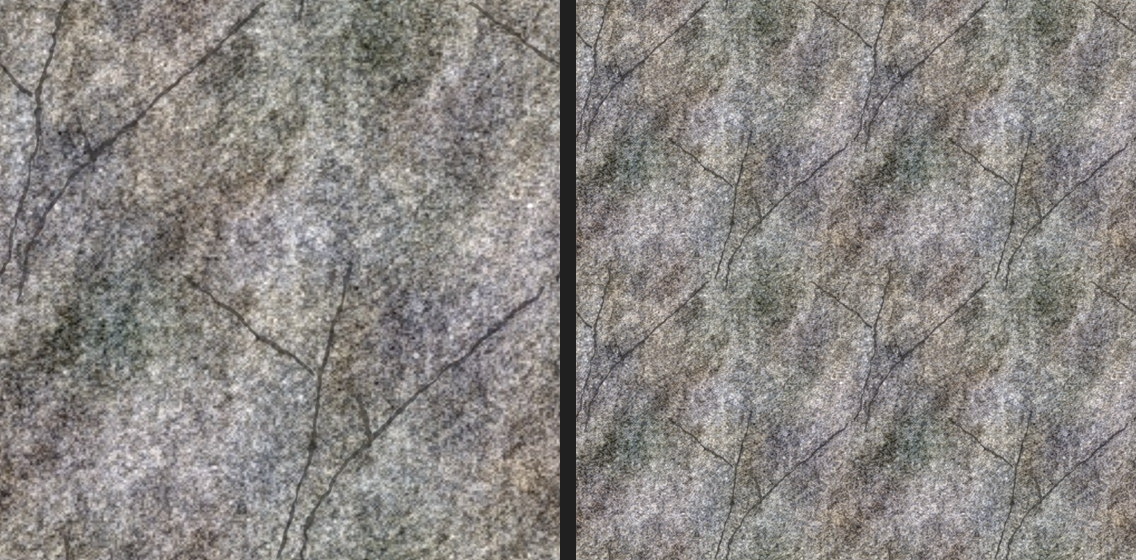
Left, the tile; right, the same tile 2 across and 2 down.
A WebGL 2 fragment shader for this texture:

```glsl
#version 300 es
precision highp float;
// Weathered grey rock face: leaning streaks, gritty grain, stains and cracks.
// Layers of wrapped, sheared value noise give the tone; cracks are distances
// to wandering segments, repeated on a lattice offset by half a tile.
uniform vec2 u_resolution;
out vec4 fragColor;

// Crack segments, each from xy to zw: a long diagonal, a spur, two more cracks.
const int CRACK_COUNT = 11;
const vec4 CRACKS[CRACK_COUNT] = vec4[](
  vec4(.469, .987, .26, .805), vec4(.26, .805, .163, .72),
  vec4(.163, .72, .098, .642), vec4(.098, .642, .046, .551),
  vec4(.046, .551, .033, .466), vec4(.137, .792, .163, .72),
  vec4(.345, .495, .449, .414), vec4(.449, .414, .56, .329),
  vec4(.625, .531, .573, .336), vec4(.573, .336, .566, .232),
  vec4(.566, .232, .50, .004));

float hash(vec2 cell, float seed) {
  return fract(sin(dot(cell, vec2(127.1, 311.7)) + seed * 17.3) * 43758.5);
}

// Hash of a cell, wrapped over one tile of a grid sheared by "lean" cells.
float wrappedHash(vec2 cell, vec2 freq, float lean, float seed) {
  cell.x += floor((cell.y + .5) / freq.y) * lean;
  return hash(mod(cell + .5, freq) - .5, seed);
}

// Tiling value noise centred on zero; whole freq and lean keep it seamless.
float noise(vec2 uv, vec2 freq, float lean, float seed) {
  vec2 q = uv * freq - vec2(lean * uv.y, 0.);
  vec2 cell = floor(q), f = q - cell;
  f = f * f * (3. - 2. * f);
  vec2 e = vec2(1, 0);
  float low = mix(wrappedHash(cell, freq, lean, seed),
                  wrappedHash(cell + e.xy, freq, lean, seed), f.x);
  float high = mix(wrappedHash(cell + e.yx, freq, lean, seed),
                   wrappedHash(cell + e.xx, freq, lean, seed), f.x);
  return mix(low, high, f.y) - .5;
}

vec2 wrapNear(vec2 d) { return d - floor(d + .5); }

float segmentDistance(vec2 p, vec2 halfSpan) {
  float t = clamp(dot(p, halfSpan) / dot(halfSpan, halfSpan), -1., 1.);
  return length(p - t * halfSpan);
}

// Distance to the nearest crack over both lattice copies.
float crackDistance(vec2 uv) {
  float d = 1.;
  for (int i = 0; i < CRACK_COUNT; i++) {
    vec4 s = CRACKS[i];
    vec2 offset = uv - .5 * (s.xy + s.zw), halfSpan = .5 * (s.zw - s.xy);
    d = min(d, segmentDistance(wrapNear(offset), halfSpan));
    d = min(d, segmentDistance(wrapNear(offset + .5), halfSpan));
  }
  return d;
}

// Soft leaning stain, repeated on the half-offset lattice.
float stain(vec2 uv, vec2 center, vec2 radius) {
  vec2 a = wrapNear(uv - center), b = wrapNear(uv - center + .5);
  a.x -= .2 * a.y;
  b.x -= .2 * b.y;
  a /= radius;
  b /= radius;
  return exp(-dot(a, a)) + exp(-dot(b, b));
}

// Scattered round pebbles; returns coverage.
float pebbles(vec2 uv, float freq, float share, float seed, float pixel) {
  vec2 q = uv * freq, cell = floor(q);
  float present = step(wrappedHash(cell, vec2(freq), 0., seed), share);
  float size = mix(.12, .3, wrappedHash(cell, vec2(freq), 0., seed + 1.));
  vec2 center = .35 + .3 * vec2(wrappedHash(cell, vec2(freq), 0., seed + 2.),
                                wrappedHash(cell, vec2(freq), 0., seed + 3.));
  float soft = .06 + pixel * freq;
  return present * (1. - smoothstep(size - soft, size + soft, length(q - cell - center)));
}

void main() {
  vec2 uv = gl_FragCoord.xy / u_resolution;
  float pixel = 1. / min(u_resolution.x, u_resolution.y);
  vec2 wander = vec2(noise(uv, vec2(24), 0., 1.), noise(uv, vec2(24), 0., 2.));
  vec2 jitter = vec2(noise(uv, vec2(80), 0., 3.), noise(uv, vec2(80), 0., 4.));
  vec2 rough = uv + .035 * wander + .018 * jitter;

  // Broad tone, leaning streaks and gritty grain
  float broad = .13 * noise(rough, vec2(5, 4), 1., 5.) + .13 * noise(rough, vec2(11, 7), 3., 6.);
  float streaks = .15 * noise(rough, vec2(26, 9), 9., 7.) + .15 * noise(rough, vec2(56, 22), 18., 8.);
  float grit = .19 * noise(uv + .006 * jitter, vec2(88, 76), 20., 9.)
             + .25 * noise(uv, vec2(150, 164), 30., 10.) + .25 * noise(uv, vec2(251, 263), 0., 11.);

  // Stains: damp dark growth, dark runs, pale and ochre patches
  float damp = stain(rough, vec2(.69, .92), vec2(.12, .1));
  float runs = stain(rough, vec2(.527, .78), vec2(.025, .16))
             + .7 * stain(rough, vec2(.81, .48), vec2(.03, .06));
  float pale = stain(rough, vec2(.2, .7), vec2(.04, .05)) + stain(rough, vec2(.78, .83), vec2(.02, .03))
             + .8 * stain(rough, vec2(.46, .2), vec2(.05, .1));
  float ochre = stain(rough, vec2(.13, .9), vec2(.035, .1)) + .7 * stain(rough, vec2(.45, .65), vec2(.05, .04));

  // Cracks: uneven dark core inside a soft shadow
  float crack = crackDistance(uv + .012 * wander + .006 * jitter);
  float coreWidth = .0022 + .003 * noise(uv, vec2(30), 0., 12.);
  float core = 1. - smoothstep(coreWidth - .001, coreWidth + .0015 + pixel, crack);
  float shadow = exp(-crack * 110.);

  float tone = .547 + broad + streaks + grit - .12 * damp - .11 * runs + .09 * pale + .03 * ochre;
  tone += .2 * pebbles(uv, 64., .07, 13., pixel) - .15 * pebbles(uv, 90., .06, 20., pixel);
  tone -= .08 * shadow;
  tone = mix(tone, .25 + .3 * grit, .75 * core);

  // Mineral tints: warm to cool, green to purple
  float warmth = .07 * noise(rough, vec2(9, 7), 2., 30.) + .05 * noise(uv, vec2(70), 0., 31.) + .05 * ochre;
  float green = .035 * noise(rough, vec2(6, 5), 1., 32.) + .02 * noise(uv, vec2(95), 0., 33.) + .012 * damp;
  vec3 tint = vec3(.011, -.001, -.011) + warmth * vec3(.5, .1, -.7) + green * vec3(-.5, .5, -.4);
  fragColor = vec4(clamp(tone + tint, 0., 1.), 1.);
}
```
